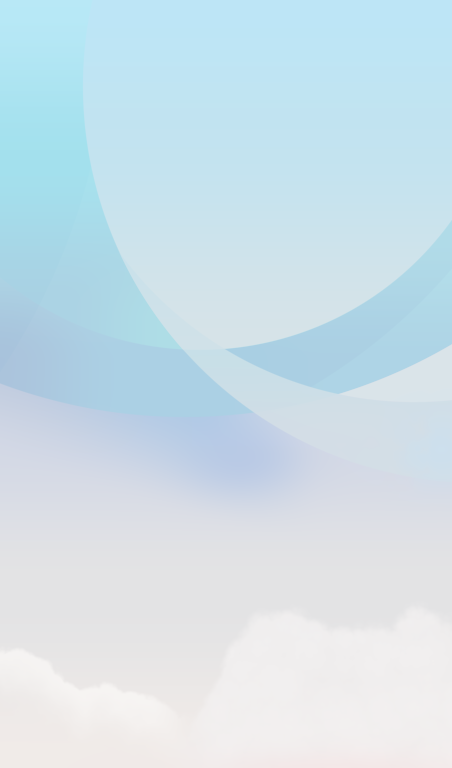
Give the GLSL for this background, as a WebGL 1 fragment shader.

```glsl
precision highp float;

uniform vec2 u_resolution;

float disk(vec2 p, vec2 center, float radius) {
  float soft = 0.8 / u_resolution.y;
  return smoothstep(-soft, soft, radius - length(p - center));
}

float glow(vec2 p, vec2 center, vec2 size) {
  vec2 d = (p - center) / size;
  return exp(-dot(d, d));
}

vec2 hash2(vec2 cell) {
  vec2 k = vec2(dot(cell, vec2(12.7, 31.1)), dot(cell, vec2(26.9, 18.3)));
  return fract(sin(k) * 4375.5);
}

// Rounded lumps, one per cell
float cellular(vec2 p) {
  vec2 cell = floor(p);
  float nearest = 1.0;
  for (int j = -1; j <= 1; j++) {
    for (int i = -1; i <= 1; i++) {
      vec2 neighbor = cell + vec2(float(i), float(j));
      vec2 d = neighbor + hash2(neighbor) - p;
      nearest = min(nearest, dot(d, d));
    }
  }
  return 1.0 - nearest;
}

float billow(vec2 p) {
  float sum = 0.0;
  float weight = 0.5;
  for (int i = 0; i < 4; i++) {
    sum += weight * cellular(p);
    p = p * 2.1 + 3.7;
    weight *= 0.5;
  }
  return sum;
}

vec3 haze(vec2 p) {
  vec3 color = mix(vec3(0.94, 0.92, 0.91), vec3(0.89, 0.89, 0.895), smoothstep(0.02, 0.22, p.y));
  color = mix(color, vec3(0.83, 0.85, 0.90), smoothstep(0.24, 0.42, p.y));
  // Slanted blue shadow under the large arc
  float shadow = smoothstep(-0.08, 0.07, p.y - 0.475 + 0.28 * p.x) * smoothstep(0.42, 0.25, p.x);
  vec3 shade = mix(vec3(0.74, 0.79, 0.87), vec3(0.69, 0.79, 0.90), smoothstep(0.0, 0.25, p.x));
  color = mix(color, shade, shadow);
  return mix(color, vec3(0.70, 0.77, 0.90), 0.6 * glow(p, vec2(0.32, 0.4), vec2(0.075, 0.045)));
}

vec3 addClouds(vec3 color, vec2 p) {
  float lumps = billow(p * 17.0) - 0.62;

  // Broad bank on the right
  float bankTop = 0.182 + 0.013 * cos((p.x - 0.37) * 34.0) - 0.15 * smoothstep(0.33, 0.22, p.x);
  float bank = p.y - bankTop - 0.055 * lumps;
  float bankMask = smoothstep(0.012, -0.012, bank) * smoothstep(0.2, 0.29, p.x);
  color = mix(color, vec3(0.945, 0.937, 0.937) + 0.025 * lumps, 0.85 * bankMask);

  // Small bright puffs on the left
  float puffTop = 0.155 - 0.36 * p.x - 0.02 * glow(p, vec2(0.107, 0.1), vec2(0.018, 0.2));
  float puff = p.y - puffTop - 0.04 * lumps;
  float puffMask = smoothstep(0.004, -0.005, puff) * smoothstep(-0.085, -0.005, puff);
  puffMask *= smoothstep(0.26, 0.19, p.x);
  color = mix(color, vec3(0.975, 0.967, 0.96), 0.8 * puffMask);

  return mix(color, vec3(0.96, 0.89, 0.89), 0.7 * glow(p, vec2(0.44, -0.01), vec2(0.18, 0.03)));
}

void main() {
  vec2 p = gl_FragCoord.xy / u_resolution.y;

  float upper = disk(p, vec2(0.260, 0.948), 0.4036);
  float outer = disk(p, vec2(0.241, 1.142), 0.685);
  float lens = disk(p, vec2(0.625, 0.888), 0.517);
  float inner = disk(p, vec2(0.540, 0.953), 0.4766);
  float leftSweep = disk(p, vec2(-0.703, 0.986), 0.846);
  float rightSweep = disk(p, vec2(0.029, 1.130), 0.737);

  vec3 color = addClouds(haze(p), p);

  // Blue band between the two wide arcs
  vec3 band = mix(vec3(0.65, 0.76, 0.86), vec3(0.655, 0.81, 0.89), smoothstep(0.0, 0.16, p.x));
  band = mix(band, vec3(0.68, 0.86, 0.91), smoothstep(0.53, 0.70, p.y));
  band += vec3(0.015, 0.02, 0.01) * (1.0 - rightSweep) * smoothstep(0.38, 0.42, p.x);
  color = mix(color, band, 0.92 * outer);

  // Cyan field inside the upper arc
  vec3 cyan = mix(vec3(0.66, 0.82, 0.89), vec3(0.64, 0.88, 0.93), smoothstep(0.60, 0.80, p.y));
  cyan = mix(cyan, vec3(0.67, 0.86, 0.90), smoothstep(0.08, 0.22, p.x) * smoothstep(0.72, 0.58, p.y));
  cyan = mix(cyan, vec3(0.72, 0.91, 0.965), smoothstep(0.79, 1.0, p.y));
  color = mix(color, cyan, upper);
  color += vec3(0.012, 0.006, 0.003) * (1.0 - leftSweep) * outer * (1.0 - lens);

  // Pale crescent and the sliver beyond the wide arc
  vec3 crescent = mix(vec3(0.83, 0.87, 0.90), vec3(0.79, 0.88, 0.91), smoothstep(0.42, 0.56, p.y));
  color = mix(color, crescent, 0.92 * lens * (1.0 - inner));
  color = mix(color, vec3(0.855, 0.895, 0.915), lens * inner * (1.0 - outer));

  // Light lens filling the overlap
  vec3 light = mix(vec3(0.84, 0.89, 0.91), vec3(0.76, 0.89, 0.94), smoothstep(0.54, 0.84, p.y));
  light = mix(light, vec3(0.74, 0.90, 0.965), smoothstep(0.80, 1.0, p.y));
  light -= vec3(0.025, 0.007, 0.0) * (1.0 - inner);
  color = mix(color, light, upper * lens);

  // Faint blue wisps by the right edge
  float wisp = glow(p, vec2(0.575, 0.415), vec2(0.06, 0.045)) * smoothstep(0.4, 0.75, billow(p * 14.0));
  color = mix(color, vec3(0.79, 0.88, 0.94), 0.7 * wisp * (1.0 - outer));

  gl_FragColor = vec4(color, 1.0);
}
```
